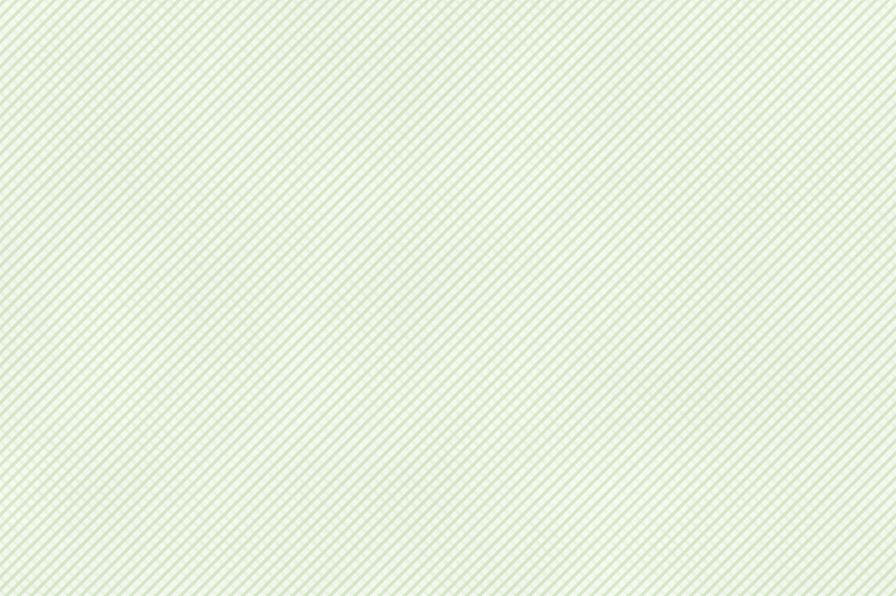
This pattern is drawn by a WebGL 1 fragment shader. Its source:

```glsl
precision highp float;

uniform vec2 u_resolution;

float hash(vec2 cell) {
  vec3 q = fract(vec3(cell.xyx) * 0.1031);
  q += dot(q, q.yzx + 33.33);
  return fract((q.x + q.y) * q.z);
}

float noise(vec2 p) {
  vec2 cell = floor(p);
  vec2 f = fract(p);
  f = f * f * (3.0 - 2.0 * f);
  float low = mix(hash(cell), hash(cell + vec2(1.0, 0.0)), f.x);
  float high = mix(hash(cell + vec2(0.0, 1.0)), hash(cell + 1.0), f.x);
  return mix(low, high, f.y);
}

// Coverage of a repeating line of the given width, one line per unit of phase
float stripe(float phase, float width, float blur) {
  float d = abs(fract(phase) - 0.5);
  return 1.0 - smoothstep(0.5 * width - blur, 0.5 * width + blur, d);
}

void main() {
  // 72 repeats across, square cells
  float scale = 72.0 / u_resolution.x;
  vec2 p = gl_FragCoord.xy * scale;
  float rising = p.x - p.y;
  float falling = p.x + p.y;
  float blur = 0.6 * scale;

  // Narrow falling bands that fade in and out under the rising lines
  float fade = noise(p * 0.25 + 40.0);
  float band = stripe(falling, 0.34, blur) * mix(0.35, 0.9, fade);
  float line = stripe(rising, 0.38, blur);

  // Unevenness from one crossing to the next
  float wear = hash(floor(vec2(rising, falling)) + 200.0) - 0.5;

  vec3 color = mix(vec3(0.955, 0.975, 0.935), vec3(0.905, 0.94, 0.87), band);
  color = mix(color, vec3(0.835, 0.9, 0.78), line * (0.94 + 0.12 * wear));
  color += 0.01 * wear + 0.016 * (noise(p * 0.12 + 90.0) - 0.5);
  gl_FragColor = vec4(color, 1.0);
}
```
